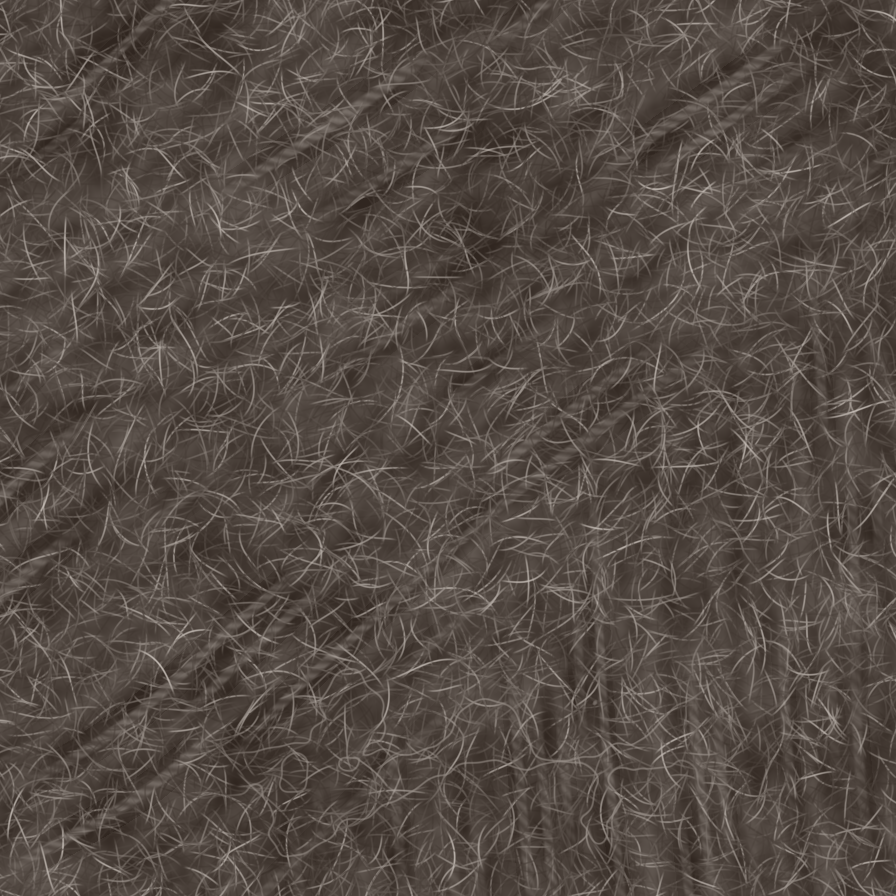
Reproduce this texture procedurally as a WebGL 2 fragment shader.

```glsl
#version 300 es
precision highp float;
uniform vec2 u_resolution;
out vec4 fragColor;

const vec3 DEEP_BROWN = vec3(0.25, 0.212, 0.187);
const vec3 PALE_HAIR = vec3(0.67, 0.637, 0.61);

vec4 hash4(vec2 p) {
  vec4 q = fract(p.xyxy * vec4(0.1031, 0.1030, 0.0973, 0.1099));
  q += dot(q, q.wzxy + 33.33);
  return fract((q.xxyz + q.yzzw) * q.zywx);
}

float cornerSlope(vec2 cell, vec2 offset) {
  float a = 6.2832 * hash4(cell).x;
  return dot(vec2(cos(a), sin(a)), offset);
}

float gradientNoise(vec2 p) {
  vec2 i = floor(p), f = fract(p);
  vec2 w = f * f * f * (f * (f * 6.0 - 15.0) + 10.0);
  vec2 e = vec2(1.0, 0.0);
  float low = mix(cornerSlope(i, f), cornerSlope(i + e, f - e), w.x);
  float high = mix(cornerSlope(i + e.yx, f - e.yx), cornerSlope(i + 1.0, f - 1.0), w.x);
  return mix(low, high, w.y);
}

// 0 where the nap runs diagonally, 1 where it hangs vertically
float hangingRegion(vec2 p) {
  return smoothstep(0.12, 0.46, p.x - 0.9 * p.y);
}

float softLine(float dist, float halfWidth, float px) {
  return 1.0 - smoothstep(max(0.0, halfWidth - px), halfWidth + px, dist);
}

// One layer of curved hairs, at most one per grid cell, laid over the tone
float addHairs(float tone, vec2 p, float scale, float layer, float lift, float px) {
  vec2 grid = p * scale + layer * vec2(0.37, 0.61);
  vec2 home = floor(grid);
  for (int k = 0; k < 9; k++) {
    vec2 cell = home + vec2(k % 3 - 1, k / 3 - 1);
    vec2 seed = cell + layer * vec2(37.0, 71.0);
    vec4 place = hash4(seed);
    vec4 look = hash4(seed + vec2(411.0, 173.0));
    vec2 center = cell + place.xy;
    vec2 spot = center / scale;
    float angle = mix(0.58, 1.6, hangingRegion(spot))
      + 0.4 * sin(spot.x * 17.0 + 3.0 * sin(spot.y * 13.0))
      + 2.3 * (place.z + look.w - 1.0);
    vec2 dir = vec2(cos(angle), sin(angle));
    vec2 d = grid - center;
    float x = dot(d, dir);
    float s = abs(x) / mix(0.35, 0.82, place.w);
    if (s > 1.0) continue;
    float bend = 1.1 * (look.x - 0.5), twist = 0.7 * (look.y - 0.5);
    float y = dot(d, vec2(-dir.y, dir.x)) - x * x * (bend + twist * x);
    float slope = x * (2.0 * bend + 3.0 * twist * x);
    float dist = abs(y) * inversesqrt(1.0 + slope * slope) / scale;
    float sheen = look.z * look.z * look.z * mix(1.3, 0.5, s * s);
    float cover = softLine(dist, 0.0008, px) * (1.0 - smoothstep(0.6, 1.0, s));
    tone = mix(tone, lift + 0.95 * sheen, cover * mix(0.4, 0.9, place.w * look.z));
  }
  return tone;
}

// Parallel twisted yarns that surface and sink along their length
float addCords(float tone, float across, float along, float spacing, float strength) {
  float id = floor(across / spacing);
  float d = (fract(across / spacing) - 0.5) * spacing;
  float shown = strength * smoothstep(0.0, 0.32, gradientNoise(vec2(along * 3.0, id * 7.3)));
  float core = 1.0 - smoothstep(0.003, 0.0075, abs(d));
  float ply = 0.5 + 0.5 * sin(390.0 * (along + d));
  tone -= 0.1 * shown * (1.0 - core);
  return mix(tone, 0.18 + 0.34 * ply, 0.75 * core * shown);
}

float threadField(vec2 p, float height) {
  return p.y - height - 0.08 * p.x + 0.13 * gradientNoise(p * 9.0 + height * 50.0)
    + 0.025 * gradientNoise(p * 31.0);
}

// Crinkled loose thread, a contour of warped height
float looseThread(vec2 p, float height, float px) {
  float e = 0.001;
  float f = threadField(p, height);
  vec2 g = vec2(threadField(p + vec2(e, 0.0), height), threadField(p + vec2(0.0, e), height)) - f;
  float ends = smoothstep(0.2, 0.3, p.x) * (1.0 - smoothstep(0.7, 0.88, p.x));
  return ends * softLine(abs(f) * e / max(length(g), 0.0003), 0.0009, px);
}

void main() {
  vec2 p = gl_FragCoord.xy / u_resolution.y;
  float px = 1.0 / u_resolution.y;
  float hanging = hangingRegion(p);
  float sway = gradientNoise(p * 2.6);
  vec2 diagonal = vec2(dot(p, vec2(0.79, 0.61)), dot(p, vec2(-0.61, 0.79)) + 0.05 * sway);
  vec2 upright = vec2(p.y, p.x + 0.08 * p.y + 0.025 * sway);

  // Shadowed undercoat
  float streak = mix(gradientNoise(diagonal * vec2(11.0, 34.0)),
                     gradientNoise(upright * vec2(11.0, 38.0)), hanging);
  float tone = 0.1 + 0.2 * streak + 0.12 * gradientNoise(p * 60.0);

  // Hairs below and above the yarns
  for (int i = 0; i < 26; i++) {
    float layer = float(i);
    if (i == 17) {
      tone = addCords(tone, diagonal.y, diagonal.x, 0.036, 1.0 - hanging);
      tone = addCords(tone, upright.y, upright.x, 0.027, 0.75 * hanging);
    }
    float scale = 14.0 + 16.0 * fract(layer * 0.618);
    tone = addHairs(tone, p, scale, layer + 1.0, -0.05 + 0.005 * layer, px);
  }

  // Loose threads and broad shading
  for (int i = 0; i < 2; i++) {
    float height = 0.07 + 0.09 * float(i);
    tone = mix(tone, 0.8, 0.65 * looseThread(p, height, px));
  }
  tone += 0.13 * gradientNoise(p * 4.5 + 8.0) + 0.13 * streak;
  fragColor = vec4(mix(DEEP_BROWN, PALE_HAIR, max(tone, -0.15)), 1.0);
}
```
